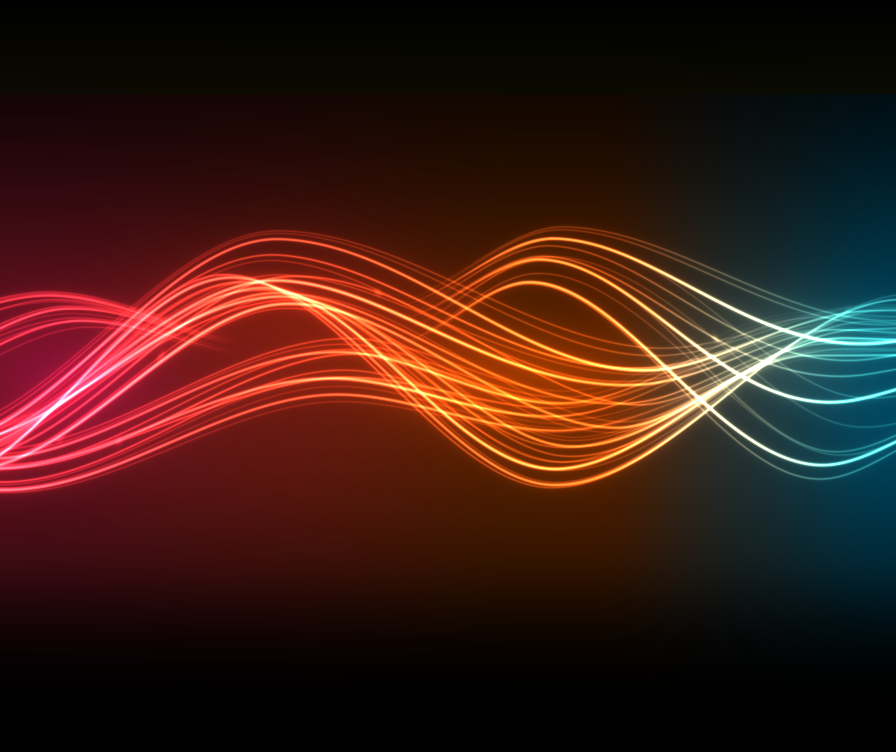
Reproduce this background procedurally as a Shadertoy shader.

```glsl
// Glowing bundles of light strands weaving from crimson through orange to teal.

float hash(float n) { return fract(sin(n * 12.9898) * 43758.5453); }

// Smooth curve that swings between four extremes
float wave(float x, vec4 at, vec4 h) {
    return h.x + (h.y - h.x) * smoothstep(at.x, at.y, x)
               + (h.z - h.y) * smoothstep(at.y, at.z, x)
               + (h.w - h.z) * smoothstep(at.z, at.w, x);
}

// Height of a strand; t runs from the upper to the lower edge of its bundle
float strandHeight(int bundle, float t, float phase, float x) {
    t += .55 * t * (1. - t) * sin(x * 8. + phase); // strands drift across each other
    if (bundle == 0) // broad upper arch
        return wave(x, mix(vec4(-.08, .31, .74, .98), vec4(-.04, .32, .68, .90), t),
                       mix(vec4(.425, .693, .537, .595), vec4(.371, .589, .422, .525), t));
    if (bundle == 1) // deep central trough
        return wave(x, mix(vec4(-.05, .33, .64, .92), vec4(-.07, .25, .615, 1.02), t),
                       mix(vec4(.43, .60, .42, .53), vec4(.36, .635, .349, .61), t));
    if (bundle == 2) // low left swell
        return wave(x, mix(vec4(-.01, .39, .63, .90), vec4(.01, .38, .62, .95), t),
                       mix(vec4(.402, .55, .48, .585), vec4(.345, .466, .425, .53), t));
    if (bundle == 3) // right-hand crest
        return wave(x, mix(vec4(.42, .63, 1., 1.2), vec4(.43, .59, .915, 1.08), t),
                       mix(vec4(.596, .702, .578, .57), vec4(.534, .62, .359, .433), t));
    return wave(x, mix(vec4(-.12, .05, .3, .5), vec4(-.15, .10, .32, .5), t),
                   mix(vec4(.58, .614, .55, .53), vec4(.46, .565, .52, .5), t));
}

// How visible a bundle is along the width
float bundleFade(int bundle, float x) {
    if (bundle == 2) return 1. - .85 * smoothstep(.42, .8, x);
    if (bundle == 3) return smoothstep(.43, .6, x);
    if (bundle == 4) return .8 * (1. - smoothstep(.08, .28, x));
    return 1. - .6 * smoothstep(.7, .9, x);
}

vec3 strandTint(float x) {
    vec3 tint = mix(vec3(1., .15, .21), vec3(1., .25, .13), smoothstep(.05, .35, x));
    tint = mix(tint, vec3(1., .35, .09), smoothstep(.3, .6, x));
    tint = mix(tint, vec3(.78, .66, .46), smoothstep(.66, .83, x));
    return mix(tint, vec3(.30, .75, .66), smoothstep(.82, .97, x));
}

vec3 backdrop(vec2 uv) {
    vec3 col = mix(vec3(.40, .07, .12), vec3(.40, .10, .06), smoothstep(.0, .4, uv.x));
    col = mix(col, vec3(.34, .13, .0), smoothstep(.3, .6, uv.x));
    col = mix(col, vec3(.16, .19, .18), smoothstep(.66, .83, uv.x));
    col = mix(col, vec3(.0, .27, .37), smoothstep(.78, 1., uv.x));
    float dy = (uv.y - .48) / .31;
    col *= exp(-dy * dy) * smoothstep(.05, .27, uv.y);
    // Darker band along the top
    float band = smoothstep(.872, .878, uv.y);
    return mix(col, vec3(.04, .04, .0) * (1. - uv.y) / .125, band * .9);
}

float softSpot(vec2 uv, vec2 center, vec2 size) {
    vec2 d = (uv - center) / size;
    return exp(-dot(d, d));
}

void mainImage(out vec4 fragColor, in vec2 fragCoord) {
    vec2 uv = fragCoord / iResolution.xy;
    float aspect = iResolution.y / iResolution.x;
    float coreWidth = max(.0012, .6 / iResolution.x);
    vec3 col = backdrop(uv);
    vec3 tint = strandTint(uv.x);

    // Diffuse light inside the bundles
    col += vec3(.15, .0, .10) * softSpot(uv, vec2(.08, .49), vec2(.10, .08));
    col += vec3(.12, .02, .0) * softSpot(uv, vec2(.33, .58), vec2(.16, .08));
    col += vec3(.22, .07, .0) * softSpot(uv, vec2(.57, .50), vec2(.13, .06));
    col += vec3(.08, .09, .07) * softSpot(uv, vec2(.88, .54), vec2(.10, .07));

    // Strands: a thin core, a narrow halo and an occasional glint
    for (int bundle = 0; bundle < 5; bundle++) {
        float fade = bundleFade(bundle, uv.x);
        for (int i = 0; i < 12; i++) {
            float seed = float(bundle * 17 + i) + 1.;
            float t = clamp((float(i) + .8 * (hash(seed) - .5)) / 11., 0., 1.);
            float phase = 6.283 * hash(seed + 40.);
            float h = strandHeight(bundle, t, phase, uv.x);
            float ahead = strandHeight(bundle, t, phase, uv.x + .002);
            float slope = (ahead - h) / .002 * aspect;
            float dist = abs(uv.y - h) * aspect / sqrt(1. + slope * slope);

            float dim = hash(seed + 7.);
            float power = (i % 4 == 2) ? 1. : .2 + .45 * dim * dim;
            power *= fade * (.8 + .2 * sin(uv.x * 7. + phase));
            float width = coreWidth * (.85 + .6 * power);
            float core = exp(-dist * dist / (width * width));
            float halo = .19 * exp(-dist / .004) + .012 * exp(-dist / .016);
            float glintX = (uv.x - hash(seed + 23.)) / .004;
            float glint = step(.8, hash(seed + 61.)) * exp(-glintX * glintX - dist / .002);
            col += tint * (power * (1.15 * core + halo) + .7 * fade * glint);
            col += vec3(.30, .36, .30) * core * power * power;
        }
    }
    fragColor = vec4(clamp(col, 0., 1.), 1.);
}
```
